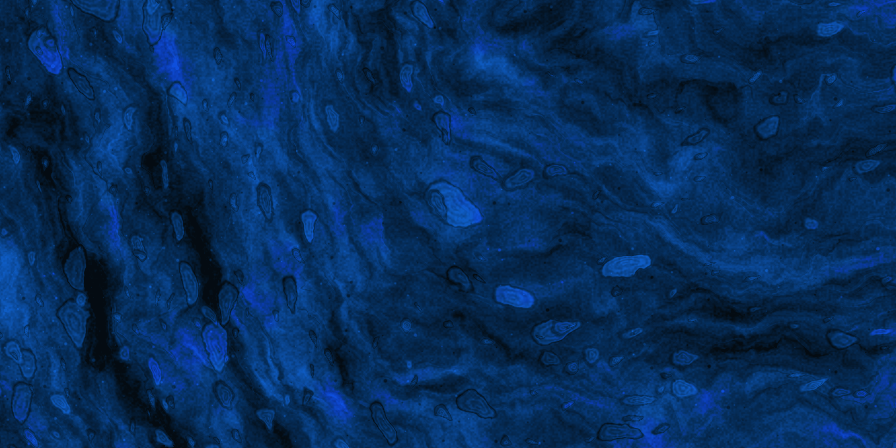
Give the GLSL for this texture, as a Shadertoy shader.

```glsl
const vec3 ABYSS = vec3(0.015, 0.045, 0.07);
const vec3 NAVY = vec3(0.02, 0.18, 0.36);
const vec3 AZURE = vec3(0.05, 0.33, 0.70);
const vec3 ROYAL_SHIFT = vec3(0.0, -0.05, 0.10);

float hash(vec2 p) {
    return fract(sin(dot(p, vec2(127.1, 311.7))) * 43758.5453);
}

float noise(vec2 p) {
    vec2 i = floor(p), f = fract(p);
    f = f * f * (3.0 - 2.0 * f);
    return mix(mix(hash(i), hash(i + vec2(1, 0)), f.x),
               mix(hash(i + vec2(0, 1)), hash(i + vec2(1, 1)), f.x), f.y);
}

// Layered noise, centred on zero
float fbm(vec2 p) {
    float sum = 0.0, amp = 0.5;
    for (int i = 0; i < 5; i++) {
        sum += amp * (noise(p) - 0.5);
        p = p * 2.03 + 17.3;
        amp *= 0.5;
    }
    return sum;
}

float bump(float x, float centre, float width) {
    float d = (x - centre) / width;
    return exp(-d * d);
}

float smoothMin(float a, float b, float k) {
    float h = max(k - abs(a - b), 0.0) / k;
    return min(a, b) - h * h * k * 0.25;
}

vec2 warp(vec2 p, float scale, float amount) {
    return p + amount * vec2(fbm(p * scale), fbm(p * scale + 41.7));
}

// x runs across the current, y along it: steep at left, level at right
vec2 streamCoord(vec2 p) {
    float steep = dot(p, vec2(0.92, 0.38));
    float level = 0.8 * p.y + 0.83 + 0.03 * sin(p.x * 5.0);
    return vec2(smoothMin(steep, level, 0.3), p.x - p.y);
}

float flowAngle(vec2 p) {
    return mix(-1.25, 0.3, smoothstep(0.8, 1.35, p.x));
}

vec2 rotate(vec2 p, float a) {
    float c = cos(a), s = sin(a);
    return vec2(c * p.x + s * p.y, c * p.y - s * p.x);
}

// Thin lines along the contours of stretched noise
float veins(vec2 p, float width) {
    return smoothstep(width, 0.0, abs(noise(p) - 0.5));
}

// Scattered egg-shaped cells: x is tone, y is coverage
vec2 cells(vec2 p, float size, float density, float seed) {
    vec2 result = vec2(0.0);
    vec2 base = floor(p / size);
    float edge = max(0.03, 0.0035 / size);
    for (int j = -1; j <= 1; j++)
    for (int i = -1; i <= 1; i++) {
        vec2 id = base + vec2(i, j);
        vec2 key = id + seed;
        vec2 centre = (id + 0.15 + 0.7 * vec2(hash(key), hash(key + 3.1))) * size;
        float share = density * mix(1.4, 0.55, smoothstep(0.45, 0.9, centre.x));
        if (hash(key + 7.3) > share) continue;
        float tilt = flowAngle(centre) + 0.7 * (hash(key + 11.9) - 0.5);
        vec2 q = rotate(p - centre, tilt) / size;
        float len = mix(0.18, 0.44, pow(hash(key + 5.7), 1.5));
        q.y *= (1.0 + 0.3 * q.x / len) / mix(0.32, 0.6, hash(key + 9.2));
        float d = length(q) - len;
        float fill = smoothstep(edge, -edge, d);
        float rim = bump(d, 0.02, edge * 1.3);
        float glow = mix(-0.1, 2.3, hash(key + 13.4)) + 0.6 * q.x / len;
        float rings = 0.5 * sin(d * 45.0 + seed);
        float cover = max(fill * 0.8, rim * 0.6);
        if (cover > result.y) result = vec2(glow + rings - 2.6 * rim, cover);
    }
    return result;
}

// Tiny round dots on a jittered grid
float specks(vec2 p, float size, float density, float seed) {
    vec2 id = floor(p / size), key = id + seed;
    vec2 centre = (id + 0.25 + 0.5 * vec2(hash(key), hash(key + 2.3))) * size;
    float radius = mix(0.001, 0.004, pow(hash(key + 4.9), 3.0));
    float disc = smoothstep(radius + 0.002, radius - 0.002, length(p - centre));
    return disc * step(hash(key + 8.1), density);
}

vec3 inkColor(float tone) {
    vec3 dark = mix(ABYSS, NAVY, clamp((tone + 2.5) / 2.5, 0.0, 1.0));
    return mix(dark, AZURE, clamp(tone / 2.1, 0.0, 1.2));
}

void mainImage(out vec4 fragColor, in vec2 fragCoord) {
    vec2 p = fragCoord / iResolution.y;
    float right = smoothstep(0.85, 1.3, p.x);
    vec2 bent = warp(p, 2.3, mix(0.15, 0.4, right));
    bent = warp(bent, 7.0, 0.13);
    vec2 st = streamCoord(bent);

    // Broad currents
    float tone = 0.2 + 0.45 * bump(st.x, 0.82, 0.2) - 0.25 * right;
    tone -= 0.35 * right * smoothstep(0.6, 0.2, p.y) * smoothstep(2.0, 1.6, p.x);
    float fade = smoothstep(1.15, 0.75, p.y);
    tone -= fade * (2.2 * bump(st.x, 0.31, 0.05) + 2.2 * bump(st.x, 0.55, 0.04));

    // Streaks from wide to hair-thin
    tone += 3.0 * fbm(st * vec2(9.0, 2.2));
    tone += 3.3 * fbm(st * vec2(26.0, 5.0) + 9.0);
    vec2 curled = streamCoord(warp(bent, 16.0, 0.06));
    tone += 2.6 * fbm(curled * vec2(60.0, 14.0) + 5.0);

    // Dark veins and bright threads in patches
    float patches = smoothstep(0.4, 0.7, noise(p * 6.0));
    tone -= 0.9 * patches * veins(curled * vec2(13.0, 3.0) + 31.0, 0.07);
    tone -= 0.6 * patches * veins(curled * vec2(30.0, 8.0) + 13.0, 0.1);
    float threads = smoothstep(0.45, 0.75, noise(p * 6.0 + 50.0));
    tone += 0.7 * threads * veins(curled * vec2(24.0, 5.0) + 71.0, 0.1);

    // Cells, large to tiny
    vec2 soft = warp(p, 11.0, 0.06);
    vec2 large = cells(soft, 0.15, 0.36, 3.0);
    vec2 small = cells(soft, 0.08, 0.27, 57.0);
    vec2 tiny = cells(soft, 0.045, 0.16, 91.0);
    tone = mix(tone, large.x, large.y);
    tone = mix(tone, small.x, small.y * 0.9);
    tone = mix(tone, tiny.x, tiny.y * 0.8);

    // Specks and grain
    tone -= 1.5 * specks(p, 0.04, 0.22, 21.0);
    tone += 1.7 * specks(p, 0.027, mix(0.25, 0.06, smoothstep(0.3, 0.8, p.x)), 77.0);
    tone += 0.95 * (noise(p * 230.0) - 0.5);

    float royal = smoothstep(0.0, 0.2, fbm(p * 8.0 + 63.0)) * smoothstep(0.2, 1.5, tone);
    vec3 color = inkColor(tone) + ROYAL_SHIFT * royal;
    fragColor = vec4(clamp(color, 0.0, 1.0), 1.0);
}
```
